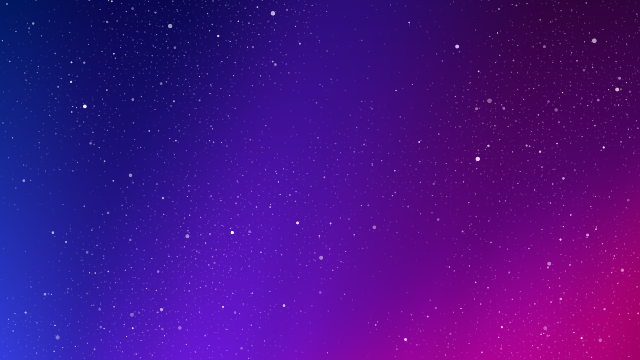
A Shadertoy shader for this background:

```glsl
// A starry night sky: blue, violet, plum and magenta light blended along
// slanted bands, each darkening with height, under five layers of crisp
// cell-scattered stars that go from sparse and large to dense and faint.

// Sky colours at the bottom (LOW) and the top (HIGH)
const vec3 BLUE_LOW    = vec3(0.20, 0.24, 0.86);
const vec3 BLUE_HIGH   = vec3(0.00, 0.10, 0.39);
const vec3 NAVY_LOW    = vec3(0.20, 0.11, 0.68);
const vec3 NAVY_HIGH   = vec3(0.04, 0.03, 0.32);
const vec3 VIOLET_LOW  = vec3(0.41, 0.09, 0.83);
const vec3 VIOLET_HIGH = vec3(0.17, 0.05, 0.48);
const vec3 PLUM_LOW    = vec3(0.47, 0.02, 0.62);
const vec3 PLUM_HIGH   = vec3(0.19, 0.01, 0.24);
const vec3 MAGENTA     = vec3(0.71, 0.01, 0.57);
const vec3 CRIMSON     = vec3(0.64, 0.00, 0.40);

// Band layout, in fractions of the canvas
const float BEAM_START = 0.19;
const float BEAM_LEAN  = 0.20;
const float BEAM_SOFT  = 0.13;
const float PLUM_LEAN  = 0.22;
const float GLOW_START = 0.62;
const float GLOW_SLOPE = 1.10;
const float RAY_AMOUNT = 0.014;

// Star layers, in canvas heights
const int   STAR_LAYERS   = 5;
const float CELL_SIZE     = 0.20;
const float CELL_SHRINK   = 0.53;
const float STAR_RADIUS   = 0.0064;
const float RADIUS_SHRINK = 0.64;
const float LIGHT_SHRINK  = 0.82;
const float STAR_CHANCE   = 0.50;
const float MIN_PIXELS    = 0.60;
const vec3  STAR_WARM     = vec3(1.00, 0.93, 0.86);
const vec3  STAR_COOL     = vec3(0.82, 0.76, 1.00);

vec3 hash3(vec2 cell) {
    vec3 p = fract(cell.xyx * vec3(0.1031, 0.1030, 0.0973));
    p += dot(p, p.yxz + 33.33);
    return fract((p.xxy + p.yzz) * p.zyx);
}

vec3 skyColor(vec2 uv) {
    vec3 blue   = mix(BLUE_LOW, BLUE_HIGH, uv.y);
    vec3 navy   = mix(NAVY_LOW, NAVY_HIGH, uv.y);
    vec3 violet = mix(VIOLET_LOW, VIOLET_HIGH, uv.y);
    vec3 plum   = mix(PLUM_LOW, PLUM_HIGH, uv.y);
    vec3 glow   = mix(MAGENTA, CRIMSON, smoothstep(0.80, 1.05, uv.x));

    // Slanted transitions from left to right
    float beam = uv.x - BEAM_START - BEAM_LEAN * uv.y;
    vec3 color = mix(blue, navy, smoothstep(-0.04, 0.20, uv.x));
    color = mix(color, violet, smoothstep(-BEAM_SOFT, BEAM_SOFT, beam));
    float plumSide = uv.x - PLUM_LEAN * uv.y;
    color = mix(color, plum, smoothstep(0.30, 0.68, plumSide));

    // Magenta light in the lower right
    float above = uv.y - GLOW_SLOPE * (uv.x - GLOW_START);
    color = mix(color, glow, 1.0 - smoothstep(-0.32, 0.27, above));

    // Faint fanning rays from layered sines
    float fan = uv.x - 0.16 * uv.y * smoothstep(0.0, 0.4, uv.x);
    float rays = sin(fan * 41.0 + 0.8) + 0.6 * sin(fan * 67.0 + 2.1);
    return color * (1.0 + RAY_AMOUNT * rays * (1.0 - uv.y));
}

// Layered sines gather the stars into loose clusters
float starDensity(vec2 p) {
    float columns = 0.45 * cos(6.0 * (p.x - 0.48) - 0.5 * p.y);
    float clumps = 0.40 * sin(p.y * 9.0 - p.x * 4.3 + 1.6);
    float knots = 0.30 * sin(p.x * 17.0 + 1.0) * sin(p.y * 15.0 + 0.5);
    return max(0.95 + columns + clumps + knots, 0.15);
}

// One star at most per cell; returns its tinted light
vec3 starLayer(vec2 p, float cellSize, float radius, float seed, float pixel) {
    vec2 cell = floor(p / cellSize);
    vec3 place = hash3(cell + seed);
    vec3 kind = hash3(cell + seed + 71.7);
    vec2 center = (cell + mix(vec2(0.12), vec2(0.88), place.xy)) * cellSize;

    float present = step(place.z, STAR_CHANCE * starDensity(center));
    float r = max(radius * mix(0.6, 1.0, kind.x), MIN_PIXELS * pixel);
    float edge = 0.5 * pixel;
    float disc = 1.0 - smoothstep(r - edge, r + edge, length(p - center));
    float light = mix(0.30, 1.0, kind.z * kind.z);
    return mix(STAR_COOL, STAR_WARM, kind.y) * present * light * disc;
}

void mainImage(out vec4 fragColor, in vec2 fragCoord) {
    vec2 uv = fragCoord / iResolution.xy;
    vec2 p = fragCoord / iResolution.y;
    float pixel = 1.0 / iResolution.y;
    vec3 color = skyColor(uv);

    // Stars, from the largest to the faintest
    float cellSize = CELL_SIZE;
    float radius = STAR_RADIUS;
    float light = 1.3;
    for (int i = 0; i < STAR_LAYERS; i++) {
        float seed = 19.0 + 37.0 * float(i);
        vec3 star = light * starLayer(p, cellSize, radius, seed, pixel);
        color += min(star, 1.0) * (1.0 - color);
        cellSize *= CELL_SHRINK;
        radius *= RADIUS_SHRINK;
        light *= i == STAR_LAYERS - 2 ? 0.35 : LIGHT_SHRINK;
    }
    fragColor = vec4(clamp(color, 0.0, 1.0), 1.0);
}
```
